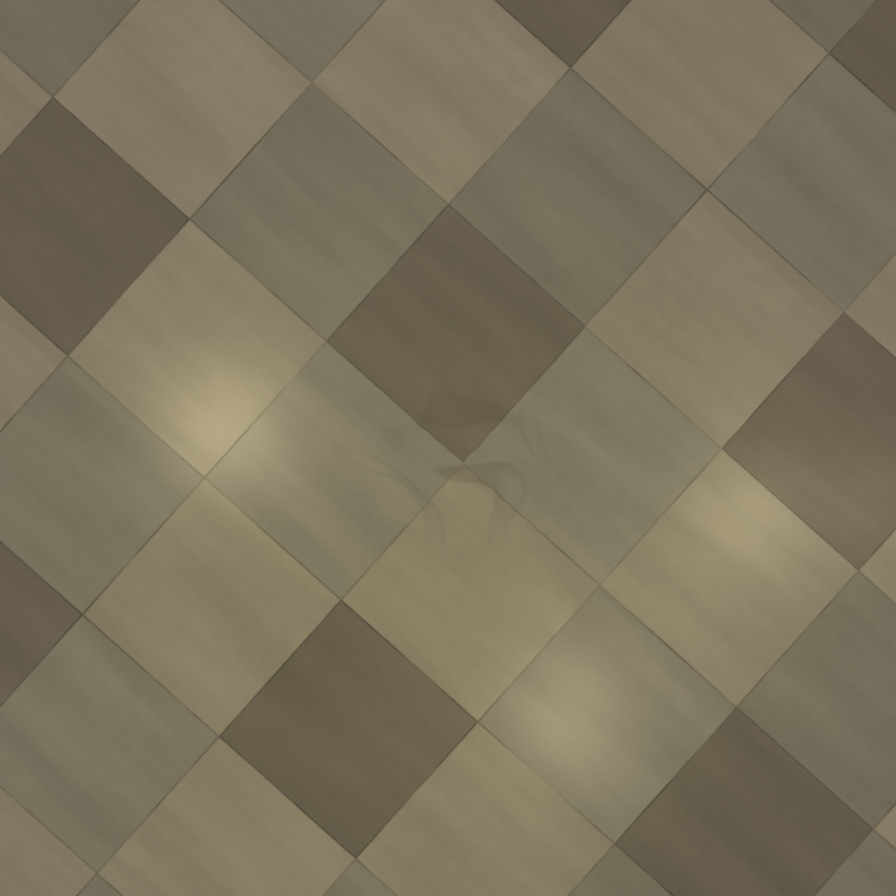
Reproduce this texture procedurally as a Shadertoy shader.

```glsl
// Diagonal floor of matte stone tiles: a beige and grey checker in which every
// fifth tile is dark, laid in knight's-move order. Stretched gradient noise adds
// the stone grain, soft lamp reflections lie on top, and one joint is smudged.

const float TILE_SIDE = 0.2045;
const float TILT = 0.7287;
const vec2 JOINT = vec2(0.5169, 0.4831);    // corner shared by four tiles
const float SEAM_HALF_WIDTH = 0.003;        // in tile units

const vec3 BEIGE = vec3(0.523, 0.480, 0.391);
const vec3 GREY = vec3(0.470, 0.440, 0.367);
const vec3 DARK = vec3(0.394, 0.358, 0.295);
const vec3 LAMP = vec3(1.0, 0.98, 0.74);

// Reflections: centre, radius, strength
const vec4 GLINTS[4] = vec4[4](
    vec4(0.250, 0.520, 0.068, 0.18),
    vec4(0.840, 0.430, 0.072, 0.12),
    vec4(0.632, 0.200, 0.072, 0.13),
    vec4(0.985, 0.440, 0.060, 0.07));

float hash(vec2 p) {
    vec3 q = fract(p.xyx * 0.1031);
    q += dot(q, q.yzx + 33.33);
    return fract((q.x + q.y) * q.z);
}

vec2 gradientAt(vec2 cell) {
    float angle = 6.2832 * hash(cell);
    return vec2(cos(angle), sin(angle));
}

// Gradient noise, roughly -0.7 to 0.7
float noise(vec2 p) {
    vec2 i = floor(p), f = p - i;
    vec2 s = f * f * f * (f * (f * 6.0 - 15.0) + 10.0);
    vec2 e = vec2(1.0, 0.0);
    float low = mix(dot(gradientAt(i), f), dot(gradientAt(i + e), f - e), s.x);
    float high = mix(dot(gradientAt(i + e.yx), f - e.yx),
                     dot(gradientAt(i + 1.0), f - 1.0), s.x);
    return mix(low, high, s.y);
}

vec3 tileColour(vec2 id) {
    vec3 base = mod(id.x + id.y, 2.0) < 0.5 ? GREY : BEIGE;
    if (mod(id.x + 3.0 * id.y, 5.0) > 3.5) base = DARK;
    return base * (1.0 + 0.06 * (hash(id + 71.0) - 0.5));
}

// Bands running along the tile's first axis, shifted for every tile
float stoneGrain(vec2 uv, vec2 id) {
    vec2 q = uv + 17.0 * vec2(hash(id + 9.0), hash(id + 23.0));
    float bands = 0.08 * noise(q * vec2(0.8, 4.5));
    float streaks = 0.035 * noise(q * vec2(1.8, 14.0));
    float mottle = 0.015 * noise(q * 9.0) + 0.02 * noise(q * vec2(35.0, 60.0));
    return bands + streaks + mottle;
}

// Darkening of the joints, faint and broken along their length
float seam(vec2 uv, float blur) {
    vec2 offset = abs(fract(uv) - 0.5);
    float edge = 0.5 - max(offset.x, offset.y);
    float line = 1.0 - smoothstep(SEAM_HALF_WIDTH, SEAM_HALF_WIDTH + blur, edge);
    float wear = noise(uv * 2.3 + 5.0) + 0.5 * noise(uv * 9.0);
    return line * clamp(0.14 + 0.20 * wear, 0.02, 0.28);
}

// Soft smears with one sharper side, like rubbed-in dirt
float smudge(vec2 uv) {
    vec2 bend = 0.35 * vec2(noise(uv * 2.0 + 4.0), noise(uv * 2.0 + 31.0));
    float fold = noise((uv + bend) * vec2(3.0, 5.0) + 12.0);
    return smoothstep(0.0, 0.10, fold) * (1.0 - smoothstep(0.10, 0.45, fold));
}

float glow(vec2 p) {
    float sum = 0.0;
    for (int k = 0; k < 4; k++) {
        vec2 d = (p - GLINTS[k].xy) / GLINTS[k].z;
        float r2 = dot(d, d);
        sum += GLINTS[k].w * (0.65 * exp(-r2) + 0.35 * exp(-r2 / 3.0));
    }
    return sum;
}

vec3 floorColour(vec2 p, float pixel) {
    vec2 d = p - JOINT;
    float c = cos(TILT), s = sin(TILT);
    vec2 uv = vec2(c * d.x - s * d.y, s * d.x + c * d.y) / TILE_SIDE;

    // Smudged joint: slightly ragged borders, rubbed-out seam
    float scuff = exp(-dot(d, d) / 0.007);
    vec2 ragged = vec2(noise(uv * 11.0 + 3.0), noise(uv * 11.0 + 40.0));
    vec2 worn = uv + 0.018 * scuff * ragged;

    vec2 id = floor(worn);
    vec3 colour = tileColour(id) * (1.0 + stoneGrain(worn, id));
    colour *= 1.0 - seam(worn, pixel / TILE_SIDE) * (1.0 - 0.7 * scuff);
    colour *= 1.0 - 0.09 * scuff * smudge(uv);

    // Room light: warmer and brighter below, dimmer at the top
    vec2 fromLamp = p - vec2(0.48, 0.32);
    float warmth = exp(-dot(fromLamp, fromLamp) / 0.22);
    colour *= mix(vec3(0.955, 0.955, 0.975), vec3(1.045, 1.05, 1.005), warmth);
    return colour + LAMP * glow(p);
}

void mainImage(out vec4 fragColor, in vec2 fragCoord) {
    // Four samples per pixel smooth the tile borders
    vec3 sum = vec3(0.0);
    for (int k = 0; k < 4; k++) {
        vec2 shift = vec2(k & 1, k >> 1) * 0.8 - 0.4;
        sum += floorColour((fragCoord + shift) / iResolution.y, 1.0 / iResolution.y);
    }
    fragColor = vec4(sum / 4.0, 1.0);
}
```
